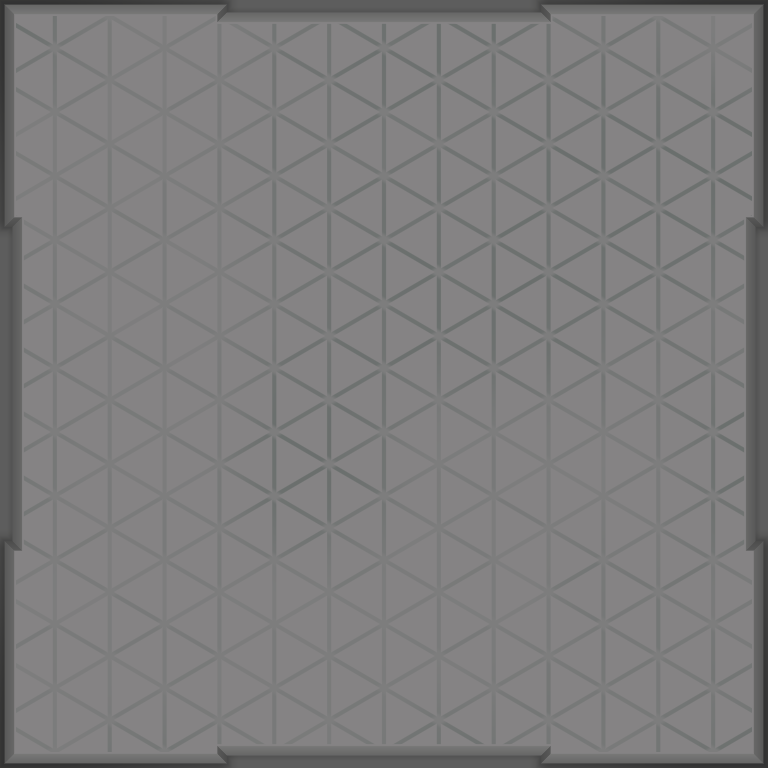
Give the GLSL for this texture, as a WebGL 2 fragment shader.

```glsl
#version 300 es
precision highp float;
// Grey floor panel engraved with a triangular lattice of faint grooves, framed by
// a beveled rim that steps outward at the corners. The lattice comes from three
// families of repeated lines; the rim comes from one mitered distance function.

uniform vec2 u_resolution;
out vec4 fragColor;

const vec2 CELLS = vec2(14.0, 12.0);      // vertical lines across, nodes up
const float NODE_OFFSET = 0.75;           // height of the first node, in cells
const float SEGMENT_LENGTH = 0.083;
const float LINE_HALF_WIDTH = 0.0027;
const float NODE_FADE_START = 0.004;
const float NODE_FADE_END = 0.011;
const float WEAR_SCALE = 5.0;

const float MIDDLE_INSET = 0.0287;        // rim width along the sides
const float CORNER_INSET = 0.0185;        // rim width at the corners
const float CORNER_LENGTH = 0.283;
const float BEVEL_WIDTH = 0.0125;

const vec3 FACE_COLOR = vec3(0.523, 0.515, 0.519);
const vec3 GROOVE_COLOR = vec3(0.410, 0.430, 0.422);
const vec3 RIM_TINT = vec3(1.0, 1.0, 0.995);
const float BEVEL_LEVEL_HORIZONTAL = 0.445;
const float BEVEL_LEVEL_VERTICAL = 0.385;
const float NOTCH_LEVEL = 0.33;
const float CHANNEL_LEVEL = 0.365;
const float CORNER_CHANNEL_LEVEL = 0.19;

float hash(vec2 p) {
    return fract(sin(dot(p, vec2(127.1, 311.7))) * 43758.5453);
}

float valueNoise(vec2 p) {
    vec2 cell = floor(p);
    vec2 f = fract(p);
    f = f * f * (3.0 - 2.0 * f);
    float low = mix(hash(cell), hash(cell + vec2(1.0, 0.0)), f.x);
    float high = mix(hash(cell + vec2(0.0, 1.0)), hash(cell + 1.0), f.x);
    return mix(low, high, f.y);
}

// Strength of one family of grooves: lines lie at whole values of "across",
// and nodes split them at whole values of "along".
float grooves(float across, float along, float density, float seed, float wear, float px) {
    float lineId = floor(across + 0.5);
    float dist = abs(across - lineId) / density;
    float line = 1.0 - smoothstep(-px, px, dist - LINE_HALF_WIDTH);
    float t = fract(along);
    float nodeDist = min(t, 1.0 - t) * SEGMENT_LENGTH;
    float fade = smoothstep(NODE_FADE_START, NODE_FADE_END, nodeDist);
    float variation = hash(vec2(lineId, floor(along)) + seed);
    float strength = 0.27 + 0.5 * wear + 0.2 * variation;
    return line * mix(0.3, strength, fade);
}

float lattice(vec2 uv, float px) {
    vec2 g = uv * CELLS;
    float rising = g.y - 0.5 * g.x - NODE_OFFSET;
    float falling = g.y + 0.5 * g.x - NODE_OFFSET;
    float diagonalDensity = length(vec2(0.5 * CELLS.x, CELLS.y));
    float wear = smoothstep(0.2, 0.9, valueNoise(uv * WEAR_SCALE + 3.0));
    float amount = grooves(g.x, falling, CELLS.x, 11.0, wear, px);
    amount = max(amount, grooves(falling, rising, diagonalDensity, 37.0, wear, px));
    return max(amount, grooves(rising, falling, diagonalDensity, 71.0, wear, px));
}

void main() {
    vec2 uv = gl_FragCoord.xy / u_resolution;
    float px = 0.75 / min(u_resolution.x, u_resolution.y);

    // Fold all four corners together, then join the inner square to the corner plates
    vec2 q = min(uv, 1.0 - uv);
    float edge = min(q.x, q.y);
    float reach = max(q.x, q.y);
    float middleDist = MIDDLE_INSET - edge;
    float notchDist = reach - CORNER_LENGTH;
    float cornerDist = max(CORNER_INSET - edge, notchDist);
    float plateDist = min(middleDist, cornerDist);

    // Engraved face
    float inside = 1.0 - smoothstep(-0.003, -0.0015, plateDist);
    vec3 face = mix(FACE_COLOR, GROOVE_COLOR, lattice(uv, px) * inside);

    // Bevel: each facet has its own level, darkening toward its foot
    float slope = clamp(plateDist / BEVEL_WIDTH, 0.0, 1.0);
    float facing = smoothstep(-px, px, q.x - q.y);
    float bevel = mix(BEVEL_LEVEL_VERTICAL, BEVEL_LEVEL_HORIZONTAL, facing);
    float onNotch = smoothstep(-px, px, notchDist - CORNER_INSET + edge)
                  * smoothstep(-px, px, middleDist - cornerDist);
    bevel = mix(bevel, NOTCH_LEVEL, onNotch);
    bevel *= mix(1.06, 0.9, slope);

    // Outer channel: shaded at the foot of the bevel and toward the corners
    float cornerShade = 1.0 - smoothstep(0.05, CORNER_LENGTH + 0.03, reach);
    float channel = mix(CHANNEL_LEVEL, CORNER_CHANNEL_LEVEL, 0.35 * cornerShade
                  + 0.5 * (1.0 - smoothstep(CORNER_LENGTH, CORNER_LENGTH + 0.03, reach)));
    channel *= mix(0.9, 1.0, smoothstep(0.0, 0.008, plateDist - BEVEL_WIDTH));

    float rim = mix(bevel, channel, smoothstep(-px, px, plateDist - BEVEL_WIDTH));
    vec3 color = mix(face, rim * RIM_TINT, smoothstep(-px, px, plateDist));
    fragColor = vec4(color, 1.0);
}
```
